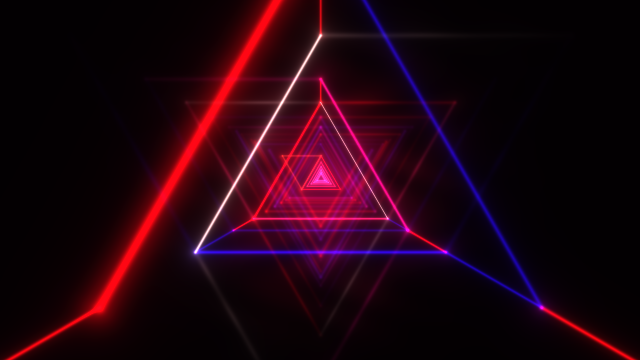
Write a Shadertoy shader that draws this background.

```glsl
// A mirrored triangular tunnel of neon tubes vanishing at the centre.
// Frame radii follow 1/depth; each frame is three glowing segments, joined by
// corner rails and repeated by reflection across each of its own sides.

const vec3 DARK = vec3(0.0);
const vec3 RED = vec3(0.86, 0.02, 0.05);
const vec3 BLUE = vec3(0.10, 0.01, 0.76);
const vec3 MAGENTA = vec3(0.78, 0.03, 0.44);
const vec3 PINK = vec3(0.84, 0.10, 0.32);
const vec3 VIOLET = vec3(0.32, 0.02, 0.70);
const vec3 AMBER = vec3(0.75, 0.20, 0.12);
const vec3 WHITE = vec3(1.0, 0.82, 0.80);
const vec3 BACKDROP = vec3(0.012, 0.0, 0.008);
const vec3 HAZE = vec3(0.28, 0.010, 0.045);
const vec3 INNER_HAZE = vec3(0.14, 0.005, 0.13);

const vec2 CENTRE = vec2(0.002, 0.0);
const vec2 CORE_CENTRE = vec2(0.003, 0.005);
const float NEAR_DEPTH = 1.41;
const float DEPTH_STEP = 1.08;
const int FRAMES = 9;
const int LIT_FRAMES = 4;
const int CORE_RINGS = 6;
const int INVERTED = 4;
const float CORE_RADIUS = 0.062;
const float CORE_SHRINK = 0.72;
const float HAZE_AREA = 0.075;
const float WALL_GLOW = 0.25;
const float MIRROR_GAIN = 0.42;
const float MIRROR_BLUR = 2.0;
const float DEEP_GAIN = 0.30;
const float DEEP_BLUR = 1.9;

// Outward side normals: floor, right wall, left wall.
// Their negatives point to the top, left and right corners.
const vec2 NORMAL[3] = vec2[3](
    vec2(0.0, -1.0), vec2(0.866, 0.5), vec2(-0.866, 0.5));

// Colour and relative width of the nearest tubes, in the order above.
const vec4 SIDE[12] = vec4[12](
    vec4(DARK, 1.0), vec4(BLUE * 0.72, 1.0), vec4(RED, 2.2),
    vec4(BLUE, 1.2), vec4(DARK, 1.0), vec4(WHITE, 0.9),
    vec4(BLUE * 0.4, 1.1), vec4(MAGENTA, 1.2), vec4(DARK, 1.0),
    vec4(PINK, 1.0), vec4(WHITE * 0.55, 0.6), vec4(RED, 1.2));
const vec4 RAIL[12] = vec4[12](
    vec4(DARK, 1.0), vec4(RED, 0.9), vec4(RED, 0.9),
    vec4(RED * 0.8, 0.8), vec4(DARK, 1.0), vec4(BLUE * 0.75, 1.0),
    vec4(DARK, 1.0), vec4(BLUE * 0.6, 1.0), vec4(RED, 1.0),
    vec4(RED * 0.8, 0.9), vec4(RED * 0.9, 0.9), vec4(BLUE * 0.5, 0.9));

float hash(float n) { return fract(sin(n * 91.73) * 4375.85); }

float frameRadius(int n) { return 1.0 / (NEAR_DEPTH + DEPTH_STEP * float(n)); }

// Distance to one side of a triangle with circumradius r.
float sideDistance(vec2 p, vec2 normal, float r) {
    float along = abs(dot(p, vec2(-normal.y, normal.x))) - 0.866 * r;
    return length(vec2(dot(p, normal) - 0.5 * r, max(along, 0.0)));
}

// Distance to a corner rail running between two radii.
float railDistance(vec2 p, vec2 dir, float inner, float outer) {
    return length(p - dir * clamp(dot(p, dir), inner, outer));
}

vec2 reflectAcross(vec2 p, vec2 wall, float r) {
    return p - 2.0 * (dot(p, wall) - 0.5 * r) * wall;
}

// Soft bright tube, tight glow and wide halo.
float tube(float d, float width) {
    float body = exp(-d * d / (width * width));
    return 0.8 * body + 0.26 * exp(-d / (2.0 * width)) + 0.11 * exp(-d / (7.0 * width));
}

// Far tubes draw their hue and strength from a hash.
vec4 deepTube(int id) {
    float h = hash(float(id));
    return vec4(mix(RED, VIOLET, smoothstep(0.2, 0.7, h))
        * DEEP_GAIN * (0.2 + hash(float(id) + 0.5)), DEEP_BLUR);
}

void mainImage(out vec4 fragColor, in vec2 fragCoord) {
    vec2 p = (fragCoord - 0.5 * iResolution.xy) / iResolution.y - CENTRE;
    float r = length(p);

    // Uneven strength of the polished walls
    float patches = 0.7 + 0.3 * sin(p.x * 23.0 + 2.0 * sin(p.y * 17.0))
        * sin(p.y * 29.0 + 1.3);
    float mirror = MIRROR_GAIN * patches * exp(-6.0 * r * r);

    // Backdrop, smoky centre and light spilt by the widest tube
    vec3 col = BACKDROP + HAZE * patches * exp(-r * r / HAZE_AREA);
    col += INNER_HAZE * exp(-r * r / 0.016);
    float spill = sideDistance(p, NORMAL[2], frameRadius(0)) / 0.055;
    col += RED * WALL_GLOW * exp(-spill * spill);

    // Frames, rails and their reflections
    for (int n = 0; n < FRAMES; n++) {
        float radius = frameRadius(n);
        float outer = n == 0 ? 3.0 : frameRadius(n - 1);
        float width = 0.001 + 0.0075 * radius;
        bool lit = n < LIT_FRAMES;
        for (int k = 0; k < 3; k++) {
            int id = n * 3 + k;
            vec4 side = deepTube(id);
            if (lit) {
                side = SIDE[id];
                vec4 rail = RAIL[id];
                col += rail.rgb
                    * tube(railDistance(p, -NORMAL[k], radius, outer), width * rail.w);
            }
            col += side.rgb * tube(sideDistance(p, NORMAL[k], radius), width * side.w);
            for (int j = 1; j < 3 && n > 0; j++) {
                vec2 q = reflectAcross(p, NORMAL[(k + j) % 3], radius);
                col += side.rgb * mirror * (lit ? 1.0 : 1.5)
                    * tube(sideDistance(q, NORMAL[k], radius), width * MIRROR_BLUR);
            }
        }
    }

    // Inverted triangles left by repeated reflections
    for (int i = 0; i < INVERTED; i++) {
        float radius = 0.27 * pow(0.78, float(i));
        vec3 hue = i % 2 == 0 ? VIOLET : RED;
        for (int k = 1; k < 3; k++)
            col += hue * 0.28 * patches * tube(sideDistance(-p, NORMAL[k], radius), 0.005);
    }

    // Bright nested triangles at the vanishing point, one echoed to the left
    vec2 c = p + CENTRE - CORE_CENTRE;
    vec2 echo = reflectAcross(c, NORMAL[2], CORE_RADIUS);
    for (int k = 0; k < 3; k++) {
        col += AMBER * 0.4 * tube(sideDistance(echo, NORMAL[k], CORE_RADIUS), 0.0025);
        float ring = CORE_RADIUS;
        for (int i = 0; i < CORE_RINGS; i++) {
            vec3 hue = mix(RED, vec3(0.80, 0.20, 0.54), min(float(i) * 0.4, 1.0));
            col += hue * 0.55 * tube(sideDistance(c, NORMAL[k], ring), 0.0016);
            ring *= CORE_SHRINK;
        }
    }
    fragColor = vec4(min(col, 1.0), 1.0);
}
```
